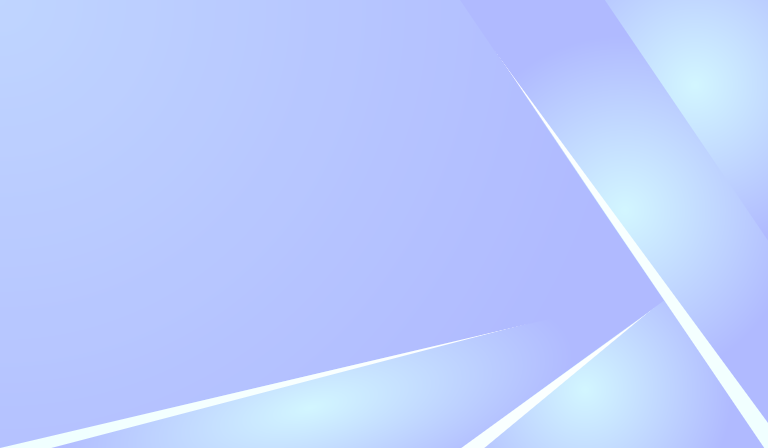
A Shadertoy shader for this background:

```glsl
// Pale blue angular panels with soft cyan glows and white tapering highlights.

const vec3 VIOLET = vec3(0.69, 0.73, 1.0);
const vec3 SKY = vec3(0.75, 0.835, 1.0);
const vec3 CYAN = vec3(0.825, 0.965, 1.0);

// Signed distance to the line a-b, positive on the left of travel.
float side(vec2 p, vec2 a, vec2 b) {
    vec2 d = normalize(b - a);
    return d.x * (p.y - a.y) - d.y * (p.x - a.x);
}

// Antialiased coverage of a signed distance.
float cover(float d) {
    return clamp(d * iResolution.y + 0.5, 0.0, 1.0);
}

// Thin wedge opening from its tip towards two end points.
float wedge(vec2 p, vec2 tip, vec2 first, vec2 second) {
    return cover(min(side(p, tip, first), side(p, second, tip)));
}

// Elliptical glow, with its long axis turned by the given angle.
vec3 glow(vec2 p, vec2 center, vec2 radii, float angle) {
    float c = cos(angle), s = sin(angle);
    vec2 q = p - center;
    q = vec2(c * q.x + s * q.y, c * q.y - s * q.x) / radii;
    return mix(CYAN, VIOLET, min(length(q), 1.0));
}

// White highlight, tinted slightly with distance from its tip.
vec3 highlight(vec2 p, vec2 tip) {
    return mix(vec3(1.0), vec3(0.94, 1.0, 1.0), min(distance(p, tip), 1.0));
}

void mainImage(out vec4 fragColor, in vec2 fragCoord) {
    vec2 p = fragCoord / iResolution.y;
    p.x *= 1.718 * iResolution.y / iResolution.x;

    // Backdrop: corner gradient with very faint rings
    float r = distance(p, vec2(0.0, 1.0));
    float rings = 0.012 * sin(r * 48.0) * sin(r * 19.0 + 1.0);
    vec3 color = mix(SKY, VIOLET, clamp(r / 1.4 + rings, 0.0, 1.0));

    // Lower left panel
    vec2 tip = vec2(1.119, 0.262);
    color = mix(color, glow(p, vec2(0.694, 0.09), vec2(0.6, 0.23), 0.23),
                cover(side(p, tip, vec2(0.0))));
    color = mix(color, highlight(p, tip),
                wedge(p, tip, vec2(0.0), vec2(0.107, -0.002)));

    // Lower right panel
    tip = vec2(1.443, 0.297);
    vec2 foot = vec2(1.029, -0.002);
    color = mix(color, glow(p, vec2(1.309, 0.13), vec2(0.33), 0.0),
                cover(side(p, vec2(1.488, 0.331), foot)));
    color = mix(color, highlight(p, tip),
                wedge(p, tip, foot, vec2(1.081, -0.002)));

    // Long diagonal band
    tip = vec2(1.133, 0.85);
    foot = vec2(1.711, -0.002);
    color = mix(color, glow(p, vec2(1.398, 0.53), vec2(0.39), 0.0),
                cover(side(p, vec2(1.029, 1.0), foot)));
    color = mix(color, highlight(p, tip),
                wedge(p, tip, foot, vec2(1.718, 0.056)));

    // Upper right panel
    color = mix(color, glow(p, vec2(1.555, 0.81), vec2(0.37), 0.0),
                cover(side(p, vec2(1.353, 1.0), vec2(1.718, 0.463))));

    fragColor = vec4(color, 1.0);
}
```
